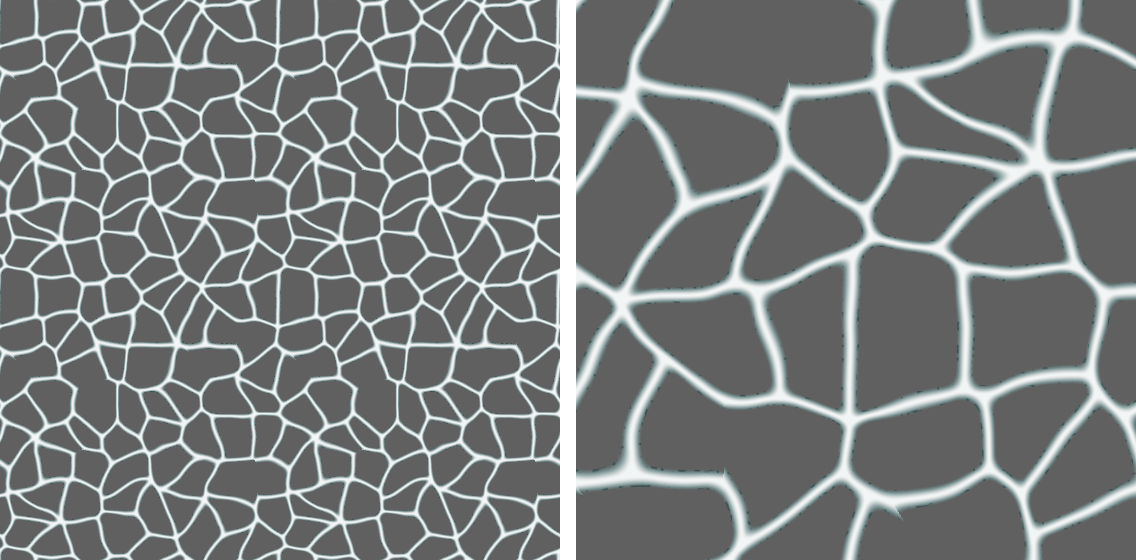
Left, the full canvas; right, a detail of the centre.
A three.js fragment shader for this texture:

```glsl
// Seamless web of pale, teal-fringed veins between dark grey irregular cells.
varying vec2 vUv;

#define TILES 2.0        // repeats of the pattern across the canvas
#define CELLS 8.0        // cells across one repeat
#define JITTER 0.92      // scatter of the cell centres
#define WARP 0.36        // bending of the veins, in cells
#define MERGE 0.06       // share of veins left out, joining two cells
#define WEBBING 0.10     // rounding where veins meet
#define VEIN_WIDTH 0.09  // half width with its halo, in cells
#define SPECKLE 0.16     // dark grain along the fringe
#define SPECKS 256.0     // specks across one repeat
#define STONE vec3(0.376)
#define VEIN vec3(0.95, 0.96, 0.96)
#define FRINGE vec3(-0.36, 0.18, 0.20)

vec2 hash22(vec2 p) {
  vec3 q = fract(p.xyx * vec3(0.1031, 0.1030, 0.0973));
  q += dot(q, q.yzx + 33.33);
  return fract((q.xx + q.yz) * q.zy);
}

// Two channels of value noise that wrap after a whole period.
vec2 wrappedNoise(vec2 p, float period, float seed) {
  vec2 i = floor(p);
  vec2 f = fract(p);
  f = f * f * (3.0 - 2.0 * f);
  vec2 lo = mod(i, period) + seed;
  vec2 hi = mod(i + 1.0, period) + seed;
  return mix(mix(hash22(lo), hash22(vec2(hi.x, lo.y)), f.x),
             mix(hash22(vec2(lo.x, hi.y)), hash22(hi), f.x), f.y);
}

vec2 cellCentre(vec2 id) {
  return id + 0.5 + JITTER * (hash22(mod(id, CELLS) + 17.0) - 0.5);
}

float smoothMin(float a, float b, float k) {
  float h = max(k - abs(a - b), 0.0) / k;
  return min(a, b) - 0.25 * h * h * k;
}

// Distance to the nearest vein, in cells.
float veinDistance(vec2 p) {
  vec2 base = floor(p);
  vec2 homeId = base;
  vec2 home = vec2(0.0);
  float nearest = 100.0;
  for (int y = -2; y <= 2; y++) {
    for (int x = -2; x <= 2; x++) {
      vec2 id = base + vec2(float(x), float(y));
      vec2 toCentre = cellCentre(id) - p;
      float d = dot(toCentre, toCentre);
      if (d < nearest) {
        nearest = d;
        home = toCentre;
        homeId = id;
      }
    }
  }

  // Borders with the neighbours; a hash shared by both cells drops a few.
  float border = 1.0;
  for (int y = -2; y <= 2; y++) {
    for (int x = -2; x <= 2; x++) {
      if (x == 0 && y == 0) continue;
      vec2 id = homeId + vec2(float(x), float(y));
      vec2 pairKey = mod(homeId, CELLS) + mod(id, CELLS);
      if (hash22(pairKey + 71.0).x < MERGE) continue;
      vec2 toCentre = cellCentre(id) - p;
      float d = dot(0.5 * (home + toCentre), normalize(toCentre - home));
      border = smoothMin(border, d, WEBBING);
    }
  }
  return max(border, 0.0);
}

void main() {
  vec2 p = vUv * TILES * CELLS;

  // Bend the straight borders with two octaves of noise.
  vec2 bend = wrappedNoise(p, CELLS, 5.0) - 0.5;
  bend += 0.3 * (wrappedNoise(p * 2.0, CELLS * 2.0, 41.0) - 0.5);
  float d = veinDistance(p + WARP * bend);

  // Soft profile: white core, teal fringe, flat stone.
  float glow = 1.0 - smoothstep(0.0, VEIN_WIDTH, d);
  float halo = glow * (1.0 - glow) * (1.0 - glow);
  vec3 color = mix(STONE, VEIN, glow) + FRINGE * halo;

  // Fine dark grain on the outer fringe only.
  float grain = wrappedNoise(vUv * TILES * SPECKS, SPECKS, 3.0).x;
  float outer = smoothstep(0.0, 0.06, glow) * (1.0 - smoothstep(0.12, 0.35, glow));
  color -= SPECKLE * outer * smoothstep(0.6, 0.9, grain) * vec3(1.0, 0.7, 0.7);

  gl_FragColor = vec4(color, 1.0);
}
```
